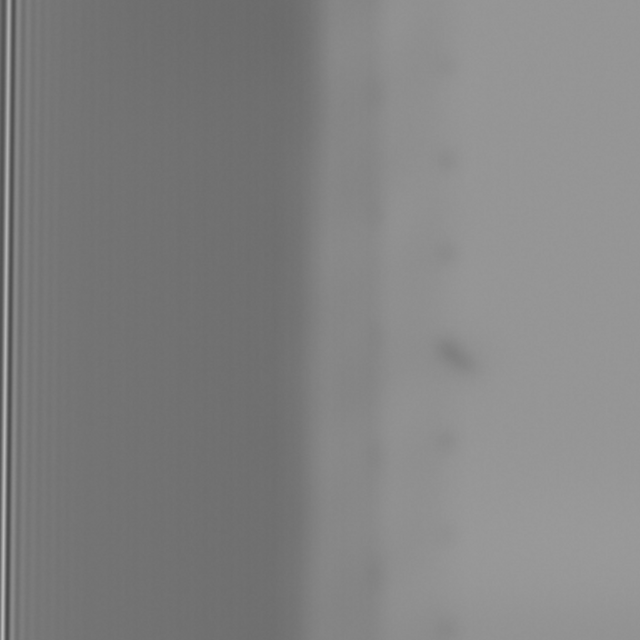
Give the GLSL for this texture, as a WebGL 2 fragment shader.

```glsl
#version 300 es
precision highp float;
// Grey diffraction plate: fringes at the left, a soft central step and faint smudges.

#define EDGE_X 0.488
#define EDGE_SOFT 0.030
#define EDGE_TILT 0.022
#define FRINGE_X 0.004
#define FRINGE_TILT 0.010
#define FRINGE_PERIOD 0.0155
#define RIB_PERIOD 0.0135
#define SPOT_STEP 0.1465
#define MOTTLE_AMOUNT 0.006
#define GRAIN_CELLS 384.0
#define GRAIN_AMOUNT 0.011

uniform vec2 u_resolution;
out vec4 fragColor;

const float TAU = 6.2831853;

float hash(vec2 p) {
    vec3 q = fract(vec3(p.xyx) * 0.1031);
    q += dot(q, q.yzx + 33.33);
    return fract((q.x + q.y) * q.z);
}

// Gaussian blob with separate radii
float blob(vec2 p, vec2 radius) {
    vec2 q = p / radius;
    return exp(-dot(q, q));
}

// Cloudy variation from layered sines
float mottle(vec2 p) {
    float wave = sin(p.y * 19.0 + 3.0 * sin(p.x * 14.0));
    wave += 0.6 * sin(p.y * 41.0 - p.x * 23.0 + 1.3);
    return MOTTLE_AMOUNT * wave * blob(vec2(p.x - 0.58, 0.0), vec2(0.12, 1.0));
}

// Broad tones: dark left half, a narrow shelf, then three lighter bands
float plateTone(vec2 p) {
    float left = 0.474 - 0.022 * smoothstep(0.0, 0.16, p.x)
               - 0.014 * smoothstep(0.12, 0.42, p.x);
    left -= 0.014 * smoothstep(0.75, 1.0, p.y) * smoothstep(0.05, 0.25, p.x);
    float right = 0.528 + 0.033 * smoothstep(0.575, 0.618, p.x)
                + 0.024 * smoothstep(0.66, 0.74, p.x);
    right += 0.014 * blob(p - vec2(0.95, 0.16), vec2(0.3, 0.1));
    right -= 0.014 * (1.0 - smoothstep(0.0, 0.1, p.y));
    float edge = EDGE_X + EDGE_TILT * (p.y - 0.5) + 0.003 * sin(p.y * 9.0);
    float shelf = 0.18 * smoothstep(edge - 0.06, edge - 0.02, p.x);
    float jump = smoothstep(edge - EDGE_SOFT, edge + EDGE_SOFT, p.x);
    return mix(left, right, mix(shelf, 1.0, jump));
}

// Tilted fringes that fade away from the left border
float fringes(vec2 p) {
    float d = p.x - FRINGE_X - FRINGE_TILT * p.y;
    float a = abs(d);
    float strength = mix(0.24, 0.18, p.y) * exp(-a / 0.010) + 0.018 * exp(-a / 0.05);
    float shadow = 0.05 * blob(vec2(d - 0.0075, 0.0), vec2(0.004, 1.0))
                 + 0.09 * smoothstep(-0.004, -0.012, d);
    return strength * cos(TAU * d / FRINGE_PERIOD) - shadow;
}

// Two columns of soft smudges and one slanted streak
float smudges(vec2 p) {
    float shade = 0.0;
    for (int i = 0; i < 7; i++) {
        float n = float(i);
        float weight = 0.014 + 0.016 * hash(vec2(n, 4.0));
        vec2 spot = vec2(0.699, 0.017 + SPOT_STEP * n);
        shade += weight * blob(p - spot, vec2(0.019, 0.020));
        vec2 faint = vec2(0.588, 0.1 + 0.188 * n);
        shade += 0.014 * blob(p - faint, vec2(0.018, 0.026));
    }
    vec2 q = p - vec2(0.718, 0.438);
    vec2 along = normalize(vec2(0.8, -0.6));
    vec2 local = vec2(dot(q, along), dot(q, vec2(-along.y, along.x)));
    shade += 0.042 * blob(local, vec2(0.031, 0.017));
    shade += 0.028 * blob(q, vec2(0.05, 0.042));
    return shade;
}

// Fine upright ribs and bilinear grain
float surface(vec2 p) {
    float fade = 1.0 - 0.7 * smoothstep(0.45, 0.65, p.x);
    float ribs = sin(TAU * p.x / RIB_PERIOD) + 0.8 * sin(TAU * p.x / (RIB_PERIOD * 2.7));
    vec2 g = p * GRAIN_CELLS;
    vec2 c = floor(g);
    vec2 f = smoothstep(0.0, 1.0, g - c);
    float low = mix(hash(c), hash(c + vec2(1.0, 0.0)), f.x);
    float high = mix(hash(c + vec2(0.0, 1.0)), hash(c + 1.0), f.x);
    return 0.0014 * fade * ribs + GRAIN_AMOUNT * (mix(low, high, f.y) - 0.5);
}

void main() {
    vec2 p = gl_FragCoord.xy / u_resolution;
    float grey = plateTone(p) + mottle(p) + fringes(p) - smudges(p) + surface(p);
    fragColor = vec4(vec3(clamp(grey, 0.0, 1.0)), 1.0);
}
```
